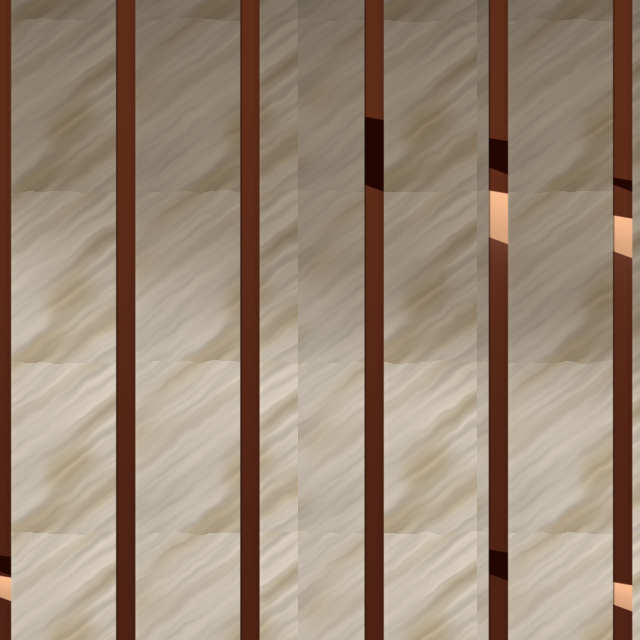
A Shadertoy shader for this pattern:

```glsl
// Pale diagonal-grained wood boards parted by narrow rust-brown upright slots.
// The grain is stretched value noise in a repeating tile under a soft slanting
// shadow; a short list of bands puts dark gaps and warm glints in the slots.

const float PITCH = 0.1941;            // distance between slots
const float FIRST_SLOT = 0.0024;       // centre of the leftmost slot
const float SLOT_WIDTH = 0.0300;
const float EDGE_BLUR = 0.0016;
const vec2  TILE = vec2(0.279, 0.267); // repeat of the grain
const vec2  TILE_ORIGIN = vec2(0.187, 0.167);
const vec2  GRAIN_DIR = vec2(0.80, 0.60);
const vec2  GRAIN_FREQ = vec2(9.0, 105.0);

const vec3 WOOD_LIT   = vec3(0.765, 0.725, 0.665);
const vec3 WOOD_SHADE = vec3(0.545, 0.495, 0.430);
const vec3 WOOD_TAN   = vec3(0.93, 0.89, 0.81);
const vec3 SLOT_TOP   = vec3(0.375, 0.175, 0.100);
const vec3 SLOT_LOW   = vec3(0.310, 0.135, 0.080);
const vec3 GAP_DARK   = vec3(0.140, 0.025, 0.005);
const vec3 GLINT      = vec3(0.940, 0.710, 0.540);
const vec3 GLINT_TAIL = vec3(0.460, 0.270, 0.210);

// Bands in the slots: slot index, bottom, top, kind (0 gap, 1 glint)
const int BAND_COUNT = 9;
const vec4 BANDS[BAND_COUNT] = vec4[BAND_COUNT](
    vec4(0, 0.106, 0.132, 0), vec4(0, 0.066, 0.100, 1),
    vec4(3, 0.706, 0.815, 0), vec4(4, 0.733, 0.782, 0),
    vec4(4, 0.624, 0.700, 1), vec4(4, 0.098, 0.139, 0),
    vec4(5, 0.706, 0.720, 0), vec4(5, 0.602, 0.661, 1),
    vec4(5, 0.050, 0.088, 1));

float hash(vec2 p) {
    vec3 q = fract(p.xyx * vec3(0.1031, 0.1030, 0.0973));
    q += dot(q, q.yzx + 33.33);
    return fract((q.x + q.y) * q.z);
}

float noise(vec2 p) {
    vec2 i = floor(p), f = fract(p);
    f = f * f * (3.0 - 2.0 * f);
    return mix(mix(hash(i), hash(i + vec2(1, 0)), f.x),
               mix(hash(i + vec2(0, 1)), hash(i + vec2(1, 1)), f.x), f.y);
}

float step01(float edge, float x, float blur) {
    return smoothstep(edge - blur, edge + blur, x);
}

vec3 woodColor(vec2 p) {
    // Tiled grain with slightly ragged horizontal joints
    vec2 ragged = vec2(0.0, 0.008 * (noise(p * 45.0) - 0.5));
    vec2 cell = (p - TILE_ORIGIN + ragged) / TILE;
    vec2 f = fract(cell);
    vec2 q = f * TILE;
    vec2 g = vec2(dot(q, GRAIN_DIR), dot(q, vec2(-GRAIN_DIR.y, GRAIN_DIR.x)));
    g.y += 0.004 * noise(g * 12.0);
    g += 2.0;
    float streak = noise(g * GRAIN_FREQ) - 0.5;
    float fine = noise(g * GRAIN_FREQ * vec2(1.6, 2.1) + 17.0) - 0.5;
    float blotch = noise(g * vec2(9.0, 28.0) + 41.0);

    // Soft shadow falling lower toward the right
    float shadowLine = 0.62 - 0.22 * p.x + 0.025 * (noise(p * 7.0) - 0.5);
    float light = smoothstep(-0.13, 0.13, shadowLine - p.y);
    vec3 col = mix(WOOD_SHADE, WOOD_LIT, light);
    col *= 1.0 - 0.10 * smoothstep(0.80, 1.0, p.y);
    col += 0.035 * smoothstep(0.95, 0.65, p.y) * (1.0 - light);

    // Tone drifts across each tile, leaving faint joints
    col *= 1.0 + 0.045 * (f.x - 0.5) + 0.05 * (f.y - 0.5);
    col *= 1.0 + 0.13 * streak + 0.07 * fine;
    return col * mix(vec3(1.0), WOOD_TAN, smoothstep(0.50, 0.90, blotch));
}

vec3 slotColor(float s, float y, float slot, float px) {
    vec3 col = mix(SLOT_LOW, SLOT_TOP, smoothstep(0.05, 0.85, y));
    col *= 1.0 - 0.10 * smoothstep(0.1, 0.5, s);
    float blur = max(EDGE_BLUR, px);
    for (int i = 0; i < BAND_COUNT; i++) {
        vec4 band = BANDS[i];
        if (abs(band.x - slot) > 0.5) continue;
        float low = band.y - 0.011 * s;
        float high = band.z - 0.005 * s;
        float inside = step01(low, y, blur) * (1.0 - step01(high, y, blur));
        // Reflected light fades below the larger glints
        float tail = band.w * exp(-max(low - y, 0.0) / 0.045)
                   * step(y, high) * smoothstep(0.03, 0.08, band.z - band.y);
        col = mix(col, GLINT_TAIL, 0.75 * tail);
        float shade = mix(0.90, 1.04, smoothstep(low, high, y));
        col = mix(col, mix(GAP_DARK, GLINT * shade, band.w), inside);
    }
    return col;
}

void mainImage(out vec4 fragColor, in vec2 fragCoord) {
    vec2 p = fragCoord / iResolution.xy;
    float px = 1.0 / min(iResolution.x, iResolution.y);
    float slot = floor((p.x - FIRST_SLOT) / PITCH + 0.5);
    float dx = p.x - FIRST_SLOT - slot * PITCH;
    float d = abs(dx) - 0.5 * SLOT_WIDTH;

    // Board, its paler left rim, then the slot with a dark left lip
    vec3 wood = woodColor(p);
    wood *= 1.0 + 0.06 * exp(-max(d, 0.0) / 0.003) * step(0.0, dx);
    vec3 groove = slotColor(dx / SLOT_WIDTH, p.y, slot, px);
    groove *= 1.0 - 0.45 * (1.0 - smoothstep(0.0, 0.004, dx + 0.5 * SLOT_WIDTH));
    vec3 col = mix(groove, wood, step01(0.0, d, max(EDGE_BLUR, px)));
    fragColor = vec4(clamp(col, 0.0, 1.0), 1.0);
}
```
